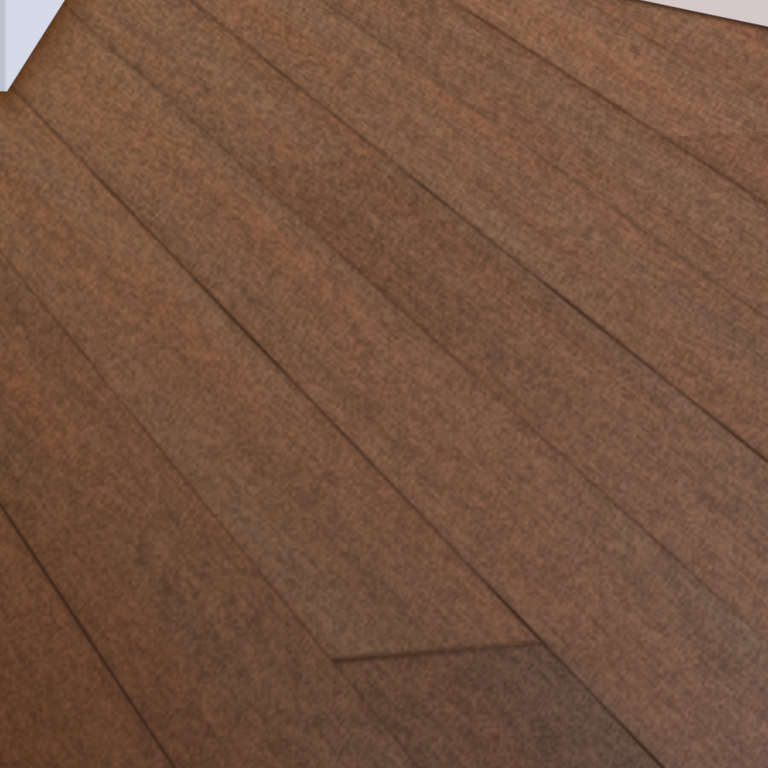
A Shadertoy shader for this texture:

```glsl
// Brown wooden floorboards in perspective, with pale skirting in the two upper corners.

// Layout, in canvas units with y pointing down
const vec2  VANISH       = vec2(-1.2, -1.156); // where the seams converge
const float FIRST_SEAM   = 0.662;   // across-floor position of seam 0
const float BOARD_WIDTH  = 0.1475;
const float BOARD_LENGTH = 0.652;
const float FIRST_JOINT  = 0.0275;  // end joint of board row 0
const float JOINT_STEP   = 0.436;   // joint shift from row to row
const float JOINT_SKEW   = 0.040;
const float SEAM_WIDTH   = 0.0027;
const float JOINT_WIDTH  = 0.0045;

// Strength of the variations
const float STRONG_SEAM  = 0.62;
const float FAINT_SEAM   = 0.30;
const float BOARD_TONE   = 0.05;
const float JOINT_SHADE  = 0.08;
const float STREAK_TONE  = 0.10;
const float GRAIN_TONE   = 0.14;
const float SPECKLE_TONE = 0.16;
const float STROKE_TONE  = 0.13;

// Colours
const vec3 WOOD_TOP_LEFT     = vec3(0.510, 0.370, 0.268);
const vec3 WOOD_TOP_RIGHT    = vec3(0.525, 0.370, 0.278);
const vec3 WOOD_BOTTOM_LEFT  = vec3(0.352, 0.232, 0.158);
const vec3 WOOD_BOTTOM_RIGHT = vec3(0.435, 0.338, 0.290);
const vec3 RED_TINT          = vec3(0.025, -0.010, -0.018);
const vec3 SEAM_COLOUR       = vec3(0.210, 0.130, 0.090);
const vec3 CORNER_SHADOW     = vec3(0.300, 0.150, 0.040);
const vec3 SKIRTING_LEFT     = vec3(0.830, 0.855, 0.910);
const vec3 SKIRTING_RIGHT    = vec3(0.830, 0.785, 0.790);

float hash(vec2 cell) {
    vec3 a = fract(cell.xyx * 0.1031);
    a += dot(a, a.yzx + 33.33);
    return fract((a.x + a.y) * a.z);
}

float noise(vec2 p) {
    vec2 cell = floor(p), f = fract(p);
    f = f * f * (3.0 - 2.0 * f);
    float low  = mix(hash(cell), hash(cell + vec2(1, 0)), f.x);
    float high = mix(hash(cell + vec2(0, 1)), hash(cell + vec2(1, 1)), f.x);
    return mix(low, high, f.y);
}

// Soft dark line profile
float groove(float dist, float width) {
    return exp(-dist * dist / (width * width));
}

// 1 inside a shape, 0 outside
float fill(float dist, float pixel) {
    return 1.0 - smoothstep(-pixel, pixel, dist);
}

void mainImage(out vec4 fragColor, in vec2 fragCoord) {
    vec2 p = fragCoord / iResolution.xy;
    p.y = 1.0 - p.y;
    float pixel = 1.0 / min(iResolution.x, iResolution.y);

    // Floor coordinates: across the boards and along them
    float drop = p.y - VANISH.y;
    float across = (p.x - VANISH.x) / drop;
    float depth = 1.0 / drop;
    float row = (across - FIRST_SEAM) / BOARD_WIDTH;
    float rowId = floor(row);
    float along = (depth - JOINT_SKEW * across - FIRST_JOINT - JOINT_STEP * rowId) / BOARD_LENGTH;
    float pieceId = floor(along);

    // Lighting over the floor, then tone per board
    vec3 colour = mix(mix(WOOD_TOP_LEFT, WOOD_TOP_RIGHT, p.x),
                      mix(WOOD_BOTTOM_LEFT, WOOD_BOTTOM_RIGHT, p.x), p.y);
    vec2 boardSeed = vec2(rowId + 20.0, pieceId + 40.0);
    float tone = 1.0 + BOARD_TONE * (hash(boardSeed) - 0.5);
    tone -= JOINT_SHADE * smoothstep(0.7, 1.0, fract(along));

    // Long streaks, short grain, and speckle with strokes that cross the grain
    vec2 floorPos = vec2(across, depth) + 7.0 * hash(boardSeed + 9.0);
    float streak = noise(floorPos * vec2(42.0, 9.0)) - 0.5;
    float grain = noise(floorPos * vec2(270.0, 230.0)) - 0.5;
    float speckle = noise(p * 225.0) - 0.5;
    float stroke = noise(vec2(p.x + 0.7 * p.y, p.y - 0.7 * p.x + 2.0) * vec2(210.0, 110.0)) - 0.5;
    float redness = noise(floorPos * vec2(26.0, 12.0) + 31.0) - 0.4;
    tone += STREAK_TONE * streak + GRAIN_TONE * grain;
    tone += SPECKLE_TONE * speckle + STROKE_TONE * stroke;
    colour = (colour + RED_TINT * redness) * tone;

    // Long seams, alternately strong and faint, worn along their length and fading far away
    float seamId = round(row);
    float seamDist = abs(row - seamId) * BOARD_WIDTH * drop * inversesqrt(1.0 + across * across);
    float wear = noise(vec2(depth * 45.0, seamId * 5.0 + 50.0));
    float seamPower = mix(STRONG_SEAM, FAINT_SEAM, mod(seamId, 2.0)) * (0.45 + 0.75 * wear);
    seamPower *= mix(0.65, 1.0, smoothstep(1.2, 1.7, drop));
    float seam = seamPower * groove(seamDist, max(SEAM_WIDTH, pixel));
    seam += 0.10 * seamPower * groove(seamDist, SEAM_WIDTH * 4.0);

    // End joints, crisper close to the viewer and fading across the board
    float jointDist = abs(along - round(along)) * BOARD_LENGTH * drop * drop;
    float jointPower = 0.65 * smoothstep(1.3, 2.0, drop) * mix(1.0, 0.5, fract(row));
    float joint = jointPower * groove(jointDist, max(JOINT_WIDTH, pixel));
    colour = mix(colour, SEAM_COLOUR, max(seam, joint));

    // Skirting in the corners, with contact shadows on the floor
    float leftDist = max(dot(p, vec2(0.845, 0.535)) - 0.0715, p.y - 0.119);
    float rightDist = dot(p, vec2(-0.205, 0.979)) + 0.171;
    colour = mix(colour, CORNER_SHADOW, 0.65 * exp(-max(leftDist, 0.0) * 55.0));
    colour = mix(colour, SEAM_COLOUR, 0.75 * groove(max(rightDist, 0.0), 0.005));
    float leftFace = mix(0.88, 1.0, smoothstep(0.004, 0.010, p.x));
    colour = mix(colour, SKIRTING_LEFT * leftFace, fill(leftDist, pixel));
    colour = mix(colour, SKIRTING_RIGHT, fill(rightDist, pixel));

    fragColor = vec4(colour, 1.0);
}
```
